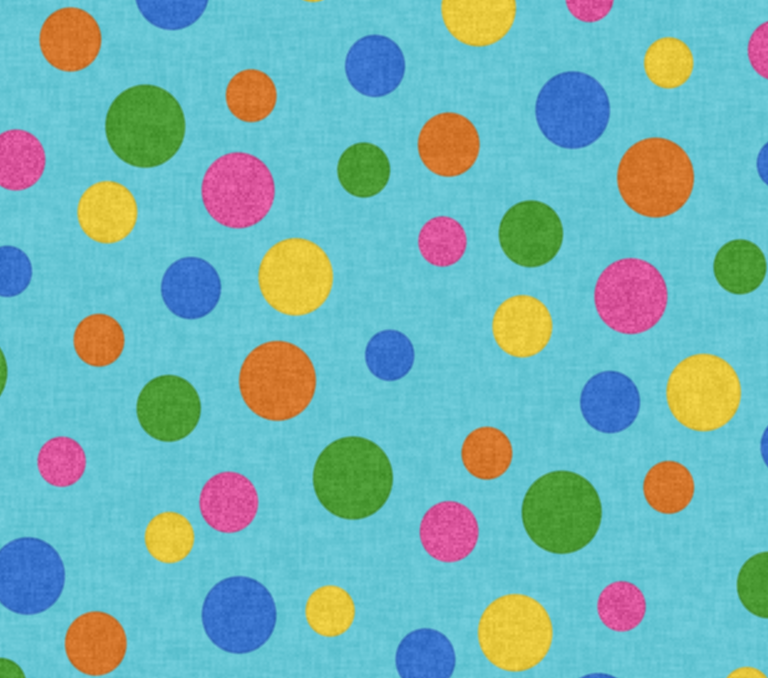
This pattern is drawn by a Shadertoy shader. Its source:

```glsl
const float SPACING = 0.171;      // lattice step, in canvas heights
const float TILT = 0.27;          // lattice rotation
const float MIN_GAP = 0.004;      // half of the least distance between dots
const float TALLNESS = 1.04;      // dots are slightly taller than wide
const float EDGE = 0.0028;        // softness of the dot outline
const float RIM_WIDTH = 0.006;
const float RIM_SHADE = 0.09;
const float THREADS = 210.0;      // weave threads per canvas height
const float WEAVE = 0.055;
const float SPECKLE = 0.07;

const vec3 CYAN = vec3(0.40, 0.78, 0.835);
const vec3 DOT_COLOURS[5] = vec3[5](
    vec3(0.29, 0.60, 0.20),       // green
    vec3(0.83, 0.46, 0.17),       // orange
    vec3(0.22, 0.45, 0.80),       // blue
    vec3(0.91, 0.79, 0.24),       // yellow
    vec3(0.86, 0.33, 0.61));      // pink
const float COLOUR_SCALE[5] = float[5](1.05, 1.01, 0.98, 0.98, 0.96);
const float RADII[3] = float[3](0.037, 0.045, 0.056);

vec2 hash22(vec2 p) {
    vec3 q = fract(p.xyx * vec3(0.1031, 0.1030, 0.0973));
    q += dot(q, q.yzx + 33.33);
    return fract((q.xx + q.yz) * q.zy);
}

float valueNoise(vec2 p) {
    vec2 i = floor(p), f = fract(p);
    f = f * f * (3.0 - 2.0 * f);
    float low = mix(hash22(i).x, hash22(i + vec2(1, 0)).x, f.x);
    float high = mix(hash22(i + vec2(0, 1)).x, hash22(i + vec2(1, 1)).x, f.x);
    return mix(low, high, f.y);
}

vec2 direction(float angle) {
    return vec2(cos(angle), sin(angle));
}

// Signed distance to the dot of one lattice cell; also yields its colour index
float dotDistance(vec2 p, vec2 cell, mat2 lattice, out int colour) {
    colour = int(mod(cell.x + 2.0 * cell.y, 5.0));
    float rowShift = floor(3.0 * hash22(vec2(cell.y, 7.0)).x);
    int size = int(mod(cell.x + rowShift, 3.0));
    float radius = RADII[size] * COLOUR_SCALE[colour];

    // Small dots have more room to wander inside their cell
    float room = 0.5 * SPACING - radius * TALLNESS - MIN_GAP;
    vec2 h = hash22(cell + 41.0);
    vec2 centre = lattice * cell + room * sqrt(h.x) * direction(6.2832 * h.y);
    return length((p - centre) / vec2(1.0, TALLNESS)) - radius;
}

// Crossed threads, centred on zero
float weave(vec2 p) {
    float weft = valueNoise(p * THREADS * vec2(0.22, 1.0));
    float warp = valueNoise(p * THREADS * vec2(1.0, 0.22) + 57.0);
    return weft + warp - 1.0;
}

void mainImage(out vec4 fragColor, in vec2 fragCoord) {
    vec2 p = fragCoord / iResolution.y;
    mat2 lattice = SPACING * mat2(direction(TILT), direction(TILT + 1.0472));
    vec2 home = round(inverse(lattice) * p);

    // Nearest dot
    float nearest = 1.0;
    int nearestColour = 0;
    for (int y = -1; y <= 1; y++) {
        for (int x = -1; x <= 1; x++) {
            int colour;
            float d = dotDistance(p, home + vec2(x, y), lattice, colour);
            if (d < nearest) {
                nearest = d;
                nearestColour = colour;
            }
        }
    }

    // Printed ink with a slightly darker rim
    float soft = max(EDGE, 0.7 / iResolution.y);
    float ink = 1.0 - smoothstep(-soft, soft, nearest);
    float rim = 1.0 - smoothstep(0.0, RIM_WIDTH, abs(nearest));
    vec3 colour = mix(CYAN, DOT_COLOURS[nearestColour], ink);
    colour *= 1.0 - RIM_SHADE * rim * ink;

    // Cloth grain, strongest on the pink dots
    float speckle = valueNoise(p * THREADS * 1.3 + 19.0) - 0.5;
    float inkGrain = nearestColour == 4 ? 2.0 : 1.0;
    float grain = WEAVE * weave(p) + SPECKLE * speckle * mix(0.6, inkGrain, ink);
    colour += grain * mix(vec3(1.0, 0.6, 0.6), vec3(0.8), ink);

    fragColor = vec4(clamp(colour, 0.0, 1.0), 1.0);
}
```
